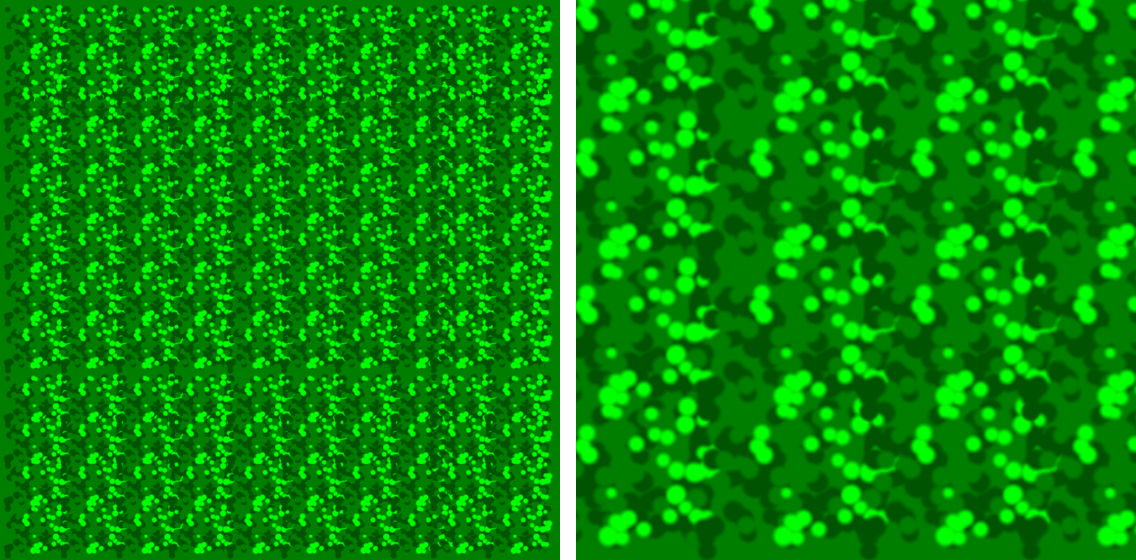
Left, the full canvas; right, a detail of the centre.
A Shadertoy shader for this pattern:

```glsl
const float UNITS = 768.0;                 // canvas width in design units, y runs down
const int COLUMNS = 10;
const int ROWS = 12;
const float COLUMN_X[COLUMNS] = float[](77., 154., 230., 302., 382., 456., 530., 606., 661., 736.);
const float ROW_Y[ROWS] = float[](40., 105., 140., 205., 273., 340., 407., 471., 546., 602., 660., 725.);

const vec3 DARK = vec3(0.0, 0.325, 0.0);
const vec3 MID = vec3(0.0, 0.495, 0.0);
const vec3 BRIGHT = vec3(0.0, 1.0, 0.0);

const vec2 TILE_MIN = vec2(-68.0, -28.0);  // dot centres, relative to the tile anchor
const vec2 TILE_MAX = vec2(15.0, 32.0);
const float REACH = 10.0;
const float SOFTNESS = 1.5;

const int DARK_DOTS = 74;
const int MID_DOTS = 18;
const int SPARK_DOTS = 15;
const int ACCENTS = 17;

// Bright clusters: hook, cross, bar, crescent and dash
const vec2 ACCENT[ACCENTS] = vec2[](
    vec2(0, 0), vec2(8, 1), vec2(15, -1), vec2(17, -7),
    vec2(0, 11), vec2(4, 17), vec2(9, 21), vec2(-3, 21),
    vec2(-15, 27), vec2(-22, 22), vec2(5, -29), vec2(4, -21),
    vec2(-41, -17), vec2(-43, -11), vec2(-40, -7),
    vec2(-31, 30), vec2(-25, 31));

vec3 hash3(float n) {
    vec3 p = fract(vec3(n + 3.7) * vec3(0.1031, 0.1030, 0.0973));
    p += dot(p, p.yzx + 33.33);
    return fract((p.xxy + p.yzz) * p.zyx);
}

float disc(vec2 p, float radius, float edge) {
    return 1.0 - smoothstep(-edge, edge, length(p) - radius);
}

// Dots thin out toward the left side of the tile
vec2 scatter(vec2 h) {
    return mix(vec2(TILE_MAX.x, TILE_MIN.y), vec2(TILE_MIN.x, TILE_MAX.y),
               vec2(pow(h.x, 1.25), h.y));
}

vec3 paintTile(vec3 color, vec2 p, float edge) {
    // Dark speckles
    for (int i = 0; i < DARK_DOTS; i++) {
        vec3 h = hash3(float(i) * 7.13);
        color = mix(color, DARK, disc(p - scatter(h.xy), mix(3.4, 5.0, h.z), edge));
    }
    // A dot trailing past the lower left corner
    color = mix(color, DARK, disc(p - vec2(-66, 37), 4.0, edge));

    // Mid-green speckles and two wide leaves
    for (int i = 0; i < MID_DOTS; i++) {
        vec3 h = hash3(float(i) * 5.71 + 611.0);
        color = mix(color, MID, disc(p - scatter(h.xy), mix(3.2, 4.8, h.z), edge));
    }
    color = mix(color, MID, disc((p - vec2(-26, -17)) * vec2(0.7, 1.0), 6.0, edge));
    color = mix(color, MID, disc(p - vec2(-7, -21), 7.0, edge));

    // Small bright sparks
    for (int i = 0; i < SPARK_DOTS; i++) {
        vec3 h = hash3(float(i) * 9.37 + 1307.0);
        vec2 center = scatter(h.xy * vec2(0.82, 1.0));
        color = mix(color, BRIGHT, disc(p - center, mix(2.2, 3.5, h.z), edge));
    }
    // Bright clusters
    for (int i = 0; i < ACCENTS; i++) {
        float radius = mix(3.0, 4.6, hash3(float(i) + 71.0).x);
        color = mix(color, BRIGHT, disc(p - ACCENT[i], radius, edge));
    }
    return color;
}

void mainImage(out vec4 fragColor, in vec2 fragCoord) {
    vec2 uv = fragCoord / iResolution.xy;
    vec2 p = vec2(uv.x, 1.0 - uv.y) * UNITS;
    float edge = max(SOFTNESS, 0.75 * UNITS / iResolution.y);

    // Overlapping tiles, painted left to right and top to bottom
    vec3 color = MID;
    for (int c = 0; c < COLUMNS; c++) {
        float x = p.x - COLUMN_X[c];
        if (x < TILE_MIN.x - REACH || x > TILE_MAX.x + REACH) continue;
        for (int r = 0; r < ROWS; r++) {
            float y = p.y - ROW_Y[r];
            if (y < TILE_MIN.y - REACH || y > TILE_MAX.y + REACH) continue;
            color = paintTile(color, vec2(x, y), edge);
        }
    }
    fragColor = vec4(color, 1.0);
}
```
